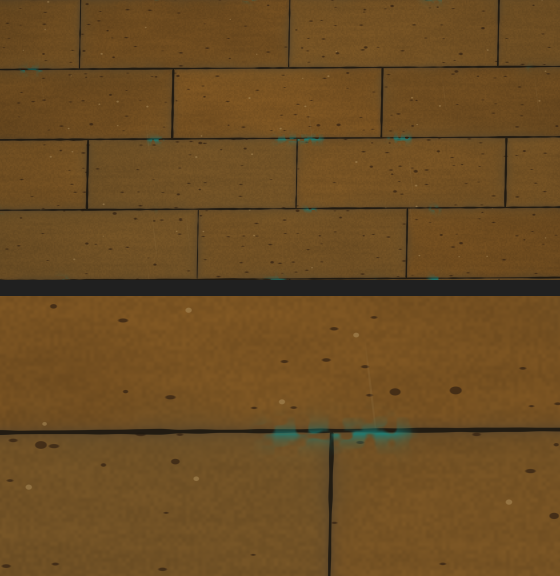
Top, the full canvas; bottom, a detail of the centre.
A WebGL 2 fragment shader for this texture:

```glsl
#version 300 es
precision highp float;

uniform vec2 u_resolution;
out vec4 outColor;

const vec2 BRICK = vec2(0.747, 0.2513);
const vec4 ROW_SHIFT = vec4(0.286, 0.617, 0.3125, 0.706);

const vec3 UMBER = vec3(0.40, 0.27, 0.11);
const vec3 OCHRE = vec3(0.48, 0.325, 0.13);
const vec3 OLIVE = vec3(0.43, 0.33, 0.17);
const vec3 GRIME = vec3(0.32, 0.25, 0.16);
const vec3 JOINT = vec3(0.11, 0.09, 0.06);
const vec3 PIT = vec3(0.20, 0.13, 0.07);
const vec3 CHIP = vec3(0.62, 0.50, 0.31);
const vec3 TURQUOISE = vec3(0.08, 0.50, 0.48);

float hash(vec2 p) {
  vec3 q = fract(p.xyx * 0.1031);
  q += dot(q, q.yzx + 33.33);
  return fract((q.x + q.y) * q.z);
}

float noise(vec2 p) {
  vec2 i = floor(p), f = fract(p);
  f = f * f * (3.0 - 2.0 * f);
  return mix(mix(hash(i), hash(i + vec2(1, 0)), f.x),
             mix(hash(i + vec2(0, 1)), hash(i + vec2(1, 1)), f.x), f.y);
}

float fbm(vec2 p) {
  float sum = 0.0, gain = 0.5;
  for (int i = 0; i < 4; i++) {
    sum += gain * noise(p);
    p = p * 2.03 + 17.1;
    gain *= 0.5;
  }
  return sum;
}

// One randomly placed oval in some of the grid cells
float specks(vec2 p, float cell, float density, vec2 radius, float seed, float px) {
  vec2 id = floor(p / cell) + seed;
  vec2 center = 0.25 + 0.5 * vec2(hash(id + 3.7), hash(id + 8.3));
  vec2 r = radius * mix(0.5, 1.3, hash(id + 5.9));
  vec2 d = (fract(p / cell) - center) * cell;
  float edge = (length(d / r) - 1.0) * min(r.x, r.y);
  return step(hash(id), density) * (1.0 - smoothstep(-px, px, edge));
}

float line(float dist, float halfWidth, float px) {
  return 1.0 - smoothstep(halfWidth - px, halfWidth + px, dist);
}

// Fired clay: a tone per brick, soft clouds, streaks and grain
vec3 clay(vec2 p, vec2 id) {
  float cloud = fbm(p * vec2(4.0, 7.0) + id * 3.1);
  float streak = noise(p * vec2(7.0, 95.0));
  float tone = 0.45 + 0.5 * (hash(id + 2.4) - 0.5) + 0.9 * (cloud - 0.47);
  vec3 col = mix(UMBER, OCHRE, clamp(tone, 0.0, 1.0));
  col = mix(col, OLIVE, 0.45 * hash(id + 6.2));
  col *= 1.0 + 0.05 * (streak - 0.5) + 0.09 * (noise(p * 210.0) - 0.5);
  return col;
}

void main() {
  float px = 0.7 / u_resolution.y;
  vec2 p = gl_FragCoord.xy / u_resolution.y;

  // Slightly tilted courses, counted from the top
  float course = (1.003 - p.y + 0.0055 * p.x) / BRICK.y;
  float row = floor(course);
  float across = (p.x - ROW_SHIFT[int(mod(row, 4.0))]) / BRICK.x;
  across += 0.006 * (fract(course) - 0.5);
  vec2 id = vec2(floor(across), row) + 20.0;

  // Distances to the joints, with a little wobble
  float wobble = 0.0018 * (noise(p * 42.0) - 0.5);
  float bed = round(course);
  float side = round(across);
  float bedDist = abs(course - bed) * BRICK.y + wobble;
  float sideDist = abs(across - side) * BRICK.x + wobble;
  float bedWidth = mix(0.0018, 0.0036, noise(vec2(p.x * 6.0, bed * 9.0)));
  float sideWidth = mix(0.0014, 0.0038, hash(vec2(side, row) + 41.0));
  float edgeDist = min(bedDist, sideDist);

  vec3 col = clay(p, id);

  // Dull dusty edges
  float dust = exp(-edgeDist * 38.0) * smoothstep(0.2, 0.75, fbm(p * 9.0));
  col = mix(col, OLIVE * 0.93, 0.75 * dust);
  col = mix(col, GRIME, 0.8 * exp(-edgeDist * 150.0));

  // Pits, chips and faint upright scratches
  float pits = specks(p, 0.047, 0.28, vec2(0.0048, 0.0020), 3.0, px);
  pits = max(pits, specks(p + 0.31, 0.083, 0.22, vec2(0.0055, 0.0036), 51.0, px));
  float chips = specks(p + 0.17, 0.094, 0.20, vec2(0.0032, 0.0026), 97.0, px);
  float scratches = specks(p + p.yx * 0.12, 0.16, 0.16, vec2(0.0011, 0.036), 131.0, px);
  col = mix(col, PIT, 0.75 * pits);
  col = mix(col, CHIP, 0.65 * chips);
  col = mix(col, CHIP, 0.16 * scratches);

  // Dark open joints
  float gap = max(line(bedDist, bedWidth, px), line(sideDist, sideWidth, px));
  col = mix(col, JOINT, 0.92 * gap);

  // Rare turquoise paint traces below the bed joints
  float below = (course - bed) * BRICK.y;
  float patches = smoothstep(0.80, 0.95, noise(vec2(p.x * 9.0, bed * 13.0 + 5.0)));
  float ragged = smoothstep(0.35, 0.65, noise(p * vec2(75.0, 110.0)));
  float paint = patches * ragged * exp(-abs(below - 0.004) * 130.0);
  col = mix(col, TURQUOISE, 0.85 * paint);

  // Uneven light, dimmer toward the outer edges
  vec2 q = p - vec2(1.1, 0.5);
  col *= 1.04 - 0.07 * q.x * q.x - 0.16 * q.y * q.y;
  outColor = vec4(col, 1.0);
}
```
